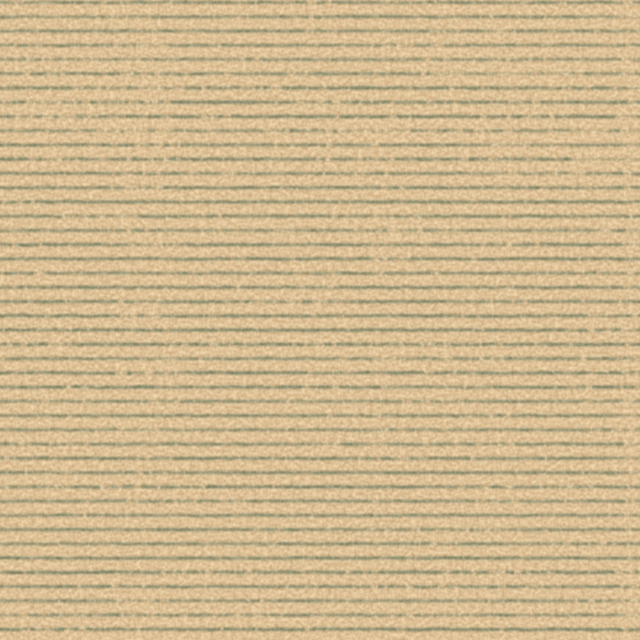
A Shadertoy shader for this texture:

```glsl
// Tan woven cloth crossed by thin grey-green horizontal pinstripes.
// Each stripe is a soft Gaussian profile, thinned and broken by gradient-noise wear;
// finer noise adds the grain of the weave and pale flecks at the worn spots.

const float STRIPE_PITCH  = 0.02226;  // distance between stripes, canvas heights
const float FIRST_STRIPE  = 0.0167;   // height of the lowest stripe
const float STRIPE_SIGMA  = 0.0023;   // softness and half width of a stripe
const float STRIPE_WOBBLE = 0.0014;   // vertical waver of a stripe
const float STRIPE_INK    = 0.90;     // strength of an unworn stripe
const float INK_VARIATION = 0.45;     // uneven ink along a stripe
const float WEAR_BIAS     = -0.13;    // higher values break more of each stripe
const float WEAR_DEPTH    = 0.66;     // how far a break fades the stripe
const float GRAIN_AMOUNT  = 0.095;    // contrast of the weave

const vec3 CLOTH_COLOR  = vec3(0.876, 0.762, 0.594);
const vec3 STRIPE_COLOR = vec3(0.565, 0.565, 0.445);
const vec3 FLECK_COLOR  = vec3(0.920, 0.830, 0.670);

// Integer hash giving a unit gradient for a lattice point.
vec2 latticeGradient(vec2 cell) {
    uvec2 q = uvec2(ivec2(cell) + 4096);
    uint h = q.x * 1597334677u ^ q.y * 3812015801u;
    h = (h ^ (h >> 15)) * 2246822519u;
    h ^= h >> 13;
    float angle = float(h & 65535u) * 6.28318 / 65536.0;
    return vec2(cos(angle), sin(angle));
}

// Gradient noise, roughly -0.7 to 0.7.
float gradientNoise(vec2 p) {
    vec2 cell = floor(p);
    vec2 f = p - cell;
    vec2 u = f * f * f * (f * (f * 6.0 - 15.0) + 10.0);
    vec2 e = vec2(1.0, 0.0);
    float a = dot(latticeGradient(cell), f);
    float b = dot(latticeGradient(cell + e.xy), f - e.xy);
    float c = dot(latticeGradient(cell + e.yx), f - e.yx);
    float d = dot(latticeGradient(cell + e.xx), f - e.xx);
    return mix(mix(a, b, u.x), mix(c, d, u.x), u.y);
}

float bump(float x, float center, float width) {
    float d = (x - center) / width;
    return exp(-0.5 * d * d);
}

// Fraction of a stripe rubbed away at this place, 0 to 1.
float stripeWear(vec2 uv, float stripeId) {
    float row = stripeId * 7.31;
    float patches = gradientNoise(vec2(uv.x * 7.0, row + 0.37))
                  + 0.3 * gradientNoise(uv * vec2(4.0, 7.0) + 31.0);
    float breaks = gradientNoise(vec2(uv.x * 71.0, row + 90.6))
                 + 0.6 * gradientNoise(vec2(uv.x * 133.0, row + 200.4));
    // A band near the top and a few vertical folds are rubbed harder.
    float folds = 0.45 * bump(uv.x, 0.985, 0.010)
                + 0.20 * bump(uv.x, 0.595, 0.012)
                + 0.14 * bump(uv.x, 0.235, 0.030);
    float band = 0.17 * bump(uv.y, 0.83, 0.06);
    return smoothstep(-0.1, 0.55, WEAR_BIAS + 0.7 * patches + 0.85 * breaks + folds + band);
}

void mainImage(out vec4 fragColor, in vec2 fragCoord) {
    vec2 uv = fragCoord / iResolution.xy;

    // Nearest stripe and the signed distance to its center.
    float height = uv.y - FIRST_STRIPE;
    float stripeId = floor(height / STRIPE_PITCH + 0.5);
    float waver = gradientNoise(vec2(uv.x * 37.0, stripeId * 3.77 + 0.5));
    float dist = height - stripeId * STRIPE_PITCH + STRIPE_WOBBLE * waver;
    float sigma = max(STRIPE_SIGMA, 0.6 / iResolution.y);
    float profile = bump(dist, 0.0, sigma);

    // Weave grain at two scales.
    float grain = gradientNoise(uv * vec2(121.0, 163.0) + 11.3)
                + 0.8 * gradientNoise(uv * vec2(217.0, 209.0) + 57.7);
    vec3 color = CLOTH_COLOR + GRAIN_AMOUNT * grain * vec3(0.92, 1.0, 1.1);

    // Stripe ink, uneven along each row and from row to row, thinned by wear.
    float wear = stripeWear(uv, stripeId);
    float rowInk = STRIPE_INK + 0.25 * gradientNoise(vec2(stripeId * 0.73, 5.5))
                 + INK_VARIATION * gradientNoise(vec2(uv.x * 47.0, stripeId * 5.19 + 300.3));
    float ink = profile * rowInk * (1.0 - WEAR_DEPTH * wear);
    color = mix(color, STRIPE_COLOR + 0.08 * grain, clamp(ink, 0.0, 1.0));

    // Pale flecks gather around the breaks.
    float fleck = wear * bump(dist, 0.0, 2.2 * sigma) * smoothstep(0.1, 0.5, grain);
    color = mix(color, FLECK_COLOR, 0.4 * fleck);

    fragColor = vec4(clamp(color, 0.0, 1.0), 1.0);
}
```
